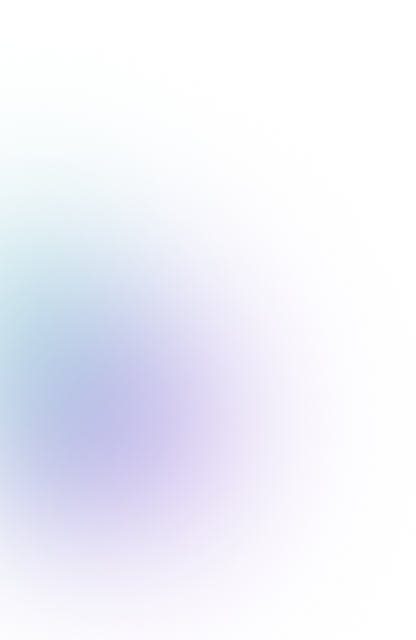
Reproduce this background procedurally as a Shadertoy shader.

```glsl
// Soft elliptical glow: 1 at its centre, fading smoothly outwards
float glow(vec2 uv, vec2 center, vec2 spread) {
    vec2 d = (uv - center) / spread;
    return exp(-0.5 * dot(d, d));
}

float hash(vec2 p) {
    return fract(sin(dot(p, vec2(12.99, 78.23))) * 43758.5);
}

void mainImage(out vec4 fragColor, in vec2 fragCoord) {
    vec2 uv = fragCoord / iResolution.xy;
    vec3 color = vec3(1.0);

    // Each glow subtracts its complementary tint from white
    vec3 violetTint = vec3(0.122, 0.180, 0.042);
    vec3 tealTint = vec3(0.187, 0.078, 0.068);
    vec3 periwinkleTint = vec3(0.055, 0.060, 0.022);
    color -= violetTint * glow(uv, vec2(0.341, 0.342), vec2(0.223, 0.163));
    color -= tealTint * glow(uv, vec2(0.080, 0.466), vec2(0.221, 0.163));
    color -= periwinkleTint * glow(uv, vec2(0.100, 0.258), vec2(0.170, 0.117));

    // Fine dither against banding
    color += (hash(fragCoord) - 0.5) / 255.0;
    fragColor = vec4(clamp(color, 0.0, 1.0), 1.0);
}
```
